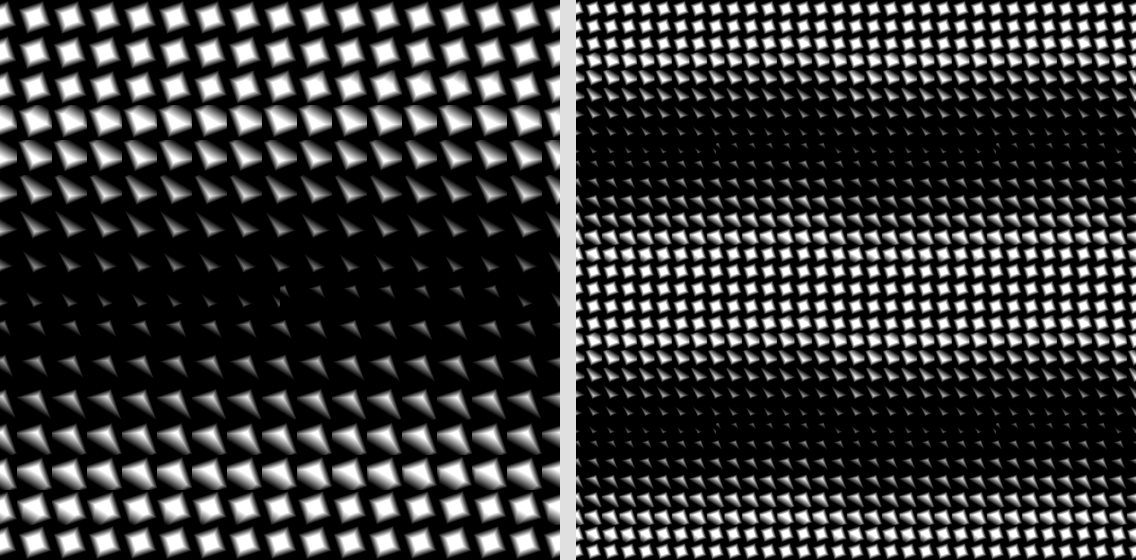
Left: one tile. Right: repeated 2 by 2.
Reproduce this pattern procedurally as a three.js fragment shader.

```glsl
varying vec2 vUv;

const float CELLS = 16.0;         // repeats across and down
const float FLIP_ROW = 8.5;       // where the facets turn over
const float DRIFT_RETURN = 5.333; // how fast the drift across eases back
const float HALF_SIDE = 0.38;     // half side of the full square, in cells
const float OPEN_SIDE = 0.6;      // far sides once they have slid away
const vec2 NEAR_UPPER = vec2(0.18, 0.25);   // near sides at their smallest
const vec2 NEAR_LOWER = vec2(0.275, 0.305);
const float TILT = 0.323;         // rotation of the square, in radians
const float TILT_UPPER = 0.435;   // rotation of the smallest upper facets
const float CUT_ANGLE = 0.54;     // slope of the sliding cut
const vec2 CUT_UPPER = vec2(-0.037, 0.108); // cut offset, and change per row
const vec2 CUT_LOWER = vec2(-0.125, 0.117);
const float BEVEL_GAIN = 5.0;     // brightness per cell from the sides
const float CUT_GAIN = 2.4;       // brightness per cell from the cut
const vec3 DARK = vec3(0.0);
const vec3 LIGHT = vec3(1.0);

// Distance inside the nearer of two sides
float insideBoth(vec2 sides) {
  return min(sides.x, sides.y);
}

// Bevelled square, sliced by a slanted plane; size counts rows from the flip
float facet(vec2 q, float size, bool lower) {
  float growth = smoothstep(1.0, 7.0, size);
  float tilt = lower ? TILT : mix(TILT_UPPER, TILT, growth);
  float c = cos(tilt);
  float s = sin(tilt);
  vec2 across = vec2(s * q.y - c * q.x, s * q.x + c * q.y);

  vec2 nearSides = mix(lower ? NEAR_LOWER : NEAR_UPPER, vec2(HALF_SIDE), growth);
  float farSide = mix(OPEN_SIDE, HALF_SIDE, smoothstep(4.5, 6.4, size));
  float bevel = min(insideBoth(nearSides - across), insideBoth(farSide + across));

  vec2 cutLine = lower ? CUT_LOWER : CUT_UPPER;
  vec2 cutNormal = vec2(sin(CUT_ANGLE), -cos(CUT_ANGLE));
  float cut = cutLine.x + cutLine.y * size - dot(q, cutNormal);

  return clamp(min(bevel * BEVEL_GAIN, cut * CUT_GAIN), 0.0, 1.0);
}

void main() {
  // Cells are centred on whole columns and counted downwards
  vec2 p = vec2(vUv.x, 1.0 - vUv.y) * CELLS;
  vec2 q = fract(p + vec2(0.5, 0.0)) - 0.5;

  // Rows wrap; the drift across climbs slowly, then returns to its start
  float row = mod(floor(p.y), CELLS);
  float x = fract(vUv.x);
  float phase = row + min(x, DRIFT_RETURN * (1.0 - x));

  // Past the flip the facets are turned by half a turn
  bool lower = phase >= FLIP_ROW;
  float light = facet(lower ? -q : q, abs(phase - FLIP_ROW), lower);
  gl_FragColor = vec4(mix(DARK, LIGHT, light), 1.0);
}
```
